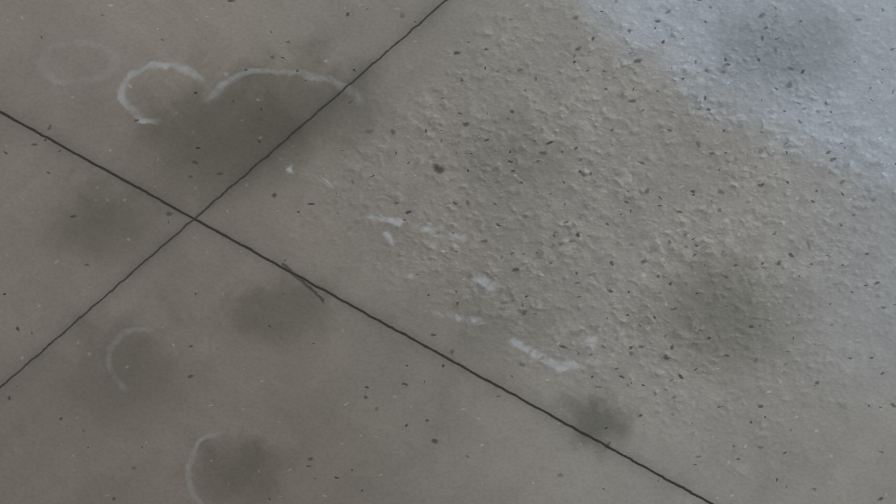
A Shadertoy shader for this texture:

```glsl
#define JOINT_WIDTH 0.0026
#define RELIEF 0.62
#define GRAIN 0.06
#define CRUST_GAIN 0.75
#define PIT_DENSITY 0.14
#define SHADE_TONE vec3(0.438, 0.42, 0.395)
#define OPEN_TONE vec3(0.498, 0.492, 0.476)
#define SKY_TONE vec3(0.56, 0.59, 0.622)
#define CRUST_TONE vec3(0.6, 0.63, 0.65)
#define JOINT_TONE vec3(0.19, 0.18, 0.175)

vec3 hash3(vec2 cell) {
  vec3 h = fract(cell.xyx * vec3(0.1031, 0.103, 0.0973));
  h += dot(h, h.yxz + 33.33);
  return fract((h.xxy + h.yzz) * h.zyx);
}

// Layered, rotated sines
float waves(vec2 p) {
  float sum = 0.0, amp = 0.5;
  for (int i = 0; i < 5; i++) {
    p += 0.6 * sin(p.yx * 1.3 + float(i) * 2.1);
    sum += amp * sin(p.x) * cos(p.y);
    p = mat2(1.4, 1.1, -1.1, 1.4) * p + 3.7;
    amp *= 0.62;
  }
  return sum;
}

vec2 waves2(vec2 p) { return vec2(waves(p), waves(p + 40.0)); }

// Cellular bumps: directional shading, distance to nearest grain
vec2 grains(vec2 p) {
  vec2 cell = floor(p), result = vec2(0.0, 2.0);
  for (int j = -1; j <= 1; j++)
  for (int i = -1; i <= 1; i++) {
    vec2 id = cell + vec2(i, j);
    vec3 h = hash3(id);
    vec2 d = p - id - h.xy;
    result.x += (h.z * 1.6 - 0.4) * dot(d, vec2(0.6, 0.8)) * exp(-7.0 * dot(d, d));
    result.y = min(result.y, length(d));
  }
  return result;
}

// Sparse, turned chips
float chips(vec2 p, float scale, float density, float size) {
  vec2 g = p * scale, id = floor(g);
  vec3 h = hash3(id + scale), k = hash3(id + 71.0);
  float a = k.x * 6.283, r = size * (0.4 + k.y);
  vec2 d = mat2(cos(a), sin(a), -sin(a), cos(a)) * (g - id - 0.25 - 0.5 * h.xy);
  float shape = 1.0 - smoothstep(r * 0.3, r * 1.3, length(d * vec2(0.75, 1.2)));
  return step(h.z, density) * (0.4 + 0.6 * k.z) * shape;
}

float segment(vec2 p, vec4 s) {
  vec2 ab = s.zw - s.xy, q = p - s.xy;
  return length(q - ab * clamp(dot(q, ab) / dot(ab, ab), 0.0, 1.0));
}

float stroke(float d, float width) {
  return 1.0 - smoothstep(width * 0.3, width * 1.5, d);
}

// Part of an oval rim; facing holds angle, reach and strength
float arc(vec2 p, vec4 oval, vec3 facing) {
  vec2 q = (p - oval.xy) / oval.zw;
  float len = length(q);
  float side = dot(q / max(len, 0.001), vec2(cos(facing.x), sin(facing.x)));
  float rim = stroke(abs(len - 1.0) * min(oval.z, oval.w), 0.006);
  return facing.z * rim * smoothstep(-0.15, 0.15, side - facing.y);
}

// Damp patches: centre, radius, strength
const vec4 STAINS[11] = vec4[11](
  vec4(0.43, 0.73, 0.21, 0.22), vec4(0.62, 0.79, 0.17, 0.19), vec4(0.21, 0.56, 0.14, 0.14),
  vec4(0.55, 0.38, 0.13, 0.16), vec4(0.47, 0.06, 0.13, 0.16), vec4(1.19, 0.16, 0.1, 0.24),
  vec4(1.02, 0.69, 0.13, 0.1), vec4(1.44, 0.38, 0.19, 0.14), vec4(0.98, 0.37, 0.13, 0.09),
  vec4(1.54, 0.9, 0.17, 0.13), vec4(0.25, 0.27, 0.18, 0.13));

// Salt lines: start, end
const vec4 SALTS[9] = vec4[9](
  vec4(0.71, 0.575, 0.92, 0.53), vec4(0.76, 0.53, 0.83, 0.433), vec4(0.838, 0.389, 0.954, 0.361),
  vec4(0.949, 0.449, 1.065, 0.394), vec4(1.08, 0.35, 1.18, 0.33), vec4(1.02, 0.317, 1.11, 0.272),
  vec4(1.11, 0.272, 1.185, 0.285), vec4(0.57, 0.664, 0.66, 0.63), vec4(0.61, 0.495, 0.65, 0.475));

// Salt rims: centre, radii
const vec4 RIMS[5] = vec4[5](
  vec4(0.324, 0.815, 0.082, 0.058), vec4(0.56, 0.79, 0.145, 0.068), vec4(0.157, 0.877, 0.074, 0.039),
  vec4(0.289, 0.282, 0.075, 0.065), vec4(0.463, 0.06, 0.09, 0.085));
const vec3 FACING[5] = vec3[5](vec3(2.5, -0.5, 0.75), vec3(1.5, 0.1, 0.6),
  vec3(0.0, -1.3, 0.2), vec3(2.8, 0.2, 0.3), vec3(3.1, 0.3, 0.4));

void mainImage(out vec4 fragColor, in vec2 fragCoord) {
  vec2 p = fragCoord / iResolution.y, ground = p * vec2(1.0, 1.3);
  vec2 warp = waves2(p * 24.0), rough = waves2(p * 75.0);
  vec2 w = p + 0.008 * warp + 0.004 * rough;

  // Broad light, cool sky upper right
  vec3 col = mix(SHADE_TONE, OPEN_TONE, smoothstep(0.4, 1.3, p.x + 0.25 * (p.y - 0.5)));
  col += 0.035 * smoothstep(0.7, 1.0, p.y) * (1.0 - smoothstep(0.3, 0.9, p.x));
  col -= 0.025 * (1.0 - smoothstep(0.0, 0.5, p.y)) * (1.0 - smoothstep(0.5, 1.3, p.x));
  float ex = p.x - 1.134;
  float edge = p.y - 1.0 + 0.82 * ex - 0.3 * ex * ex + 0.03 * warp.x + 0.015 * rough.x;
  float sky = smoothstep(-0.08, 0.1, edge) * smoothstep(1.0, 1.2, p.x);
  float cool = 0.45 * smoothstep(1.4, 1.8, p.x) * smoothstep(0.05, 0.4, p.y);
  col = mix(col, SKY_TONE, max(sky, cool));
  col *= 1.0 + 0.045 * waves(p * 8.0 + 2.0) + 0.03 * warp.y + 0.015 * rough.y;

  // Olive stains
  for (int i = 0; i < 11; i++) {
    vec4 s = STAINS[i];
    float d = length((p + 0.035 * warp + 0.01 * rough - s.xy) * vec2(1.0, 1.35)) / s.z;
    col *= 1.0 - s.w * (1.0 - smoothstep(0.2, 1.15, d)) * vec3(1.0, 0.95, 1.06);
  }

  // Worn surface
  float lineA = (p.y - 0.778 + 0.551 * p.x) * 0.876;
  float lineB = (p.y - 0.231 - 0.868 * p.x) * 0.755;
  float worn = smoothstep(0.0, 0.15, lineA) * smoothstep(0.0, 0.15, -lineB);
  worn *= 1.0 - smoothstep(0.2, 0.75, length((p - vec2(1.25, 0.6)) * vec2(0.85, 1.0)));
  worn *= 0.8 + 0.5 * warp.x;
  vec2 fine = grains(ground * 62.0 + rough * 0.4), grit = grains(ground * 120.0);
  float bumps = 0.8 * grains(ground * 30.0 + rough * 0.5).x + fine.x + 0.6 * grit.x;
  col *= 1.0 + RELIEF * (0.12 + worn) * bumps + GRAIN * (0.5 - grit.y);

  // Pale salt crusts
  float salt = 0.0, rims = 0.0;
  for (int i = 0; i < 9; i++) salt = max(salt, stroke(segment(w, SALTS[i]), 0.008));
  for (int i = 0; i < 5; i++) rims = max(rims, arc(w, RIMS[i], FACING[i]));
  salt *= smoothstep(-0.3, 0.3, waves(p * 38.0)) * (1.1 - 0.6 * fine.y);
  rims *= 0.7 + 0.5 * rough.x + 0.3 * warp.x;
  col = mix(col, CRUST_TONE, CRUST_GAIN * clamp(max(salt, rims), 0.0, 1.0));

  // Pits and light specks
  vec2 loose = ground + 0.005 * rough;
  float pits = chips(loose, 17.0, PIT_DENSITY * (0.6 + worn), 0.09);
  pits = max(pits, chips(loose + 5.0, 38.0, PIT_DENSITY * (0.3 + 1.5 * worn), 0.15));
  pits = max(pits, stroke(length(w - vec2(0.87, 0.662)), 0.009));
  col *= 1.0 - 0.4 * pits;
  col += 0.09 * chips(loose + 9.0, 30.0, 0.12, 0.1);

  // Joints, grime and twig
  float jointA = 0.9 * stroke(abs(lineA + 0.0015 * rough.x), JOINT_WIDTH);
  float jointB = 0.7 * stroke(abs(lineB + 0.002 * rough.y), JOINT_WIDTH * 0.8);
  col *= 1.0 - 0.12 * exp(-min(abs(lineA), abs(lineB)) * 70.0);
  float twig = 0.55 * stroke(segment(w, vec4(0.565, 0.475, 0.64, 0.4)), 0.004);
  fragColor = vec4(mix(col, JOINT_TONE, max(max(jointA, jointB), twig)), 1.0);
}
```
